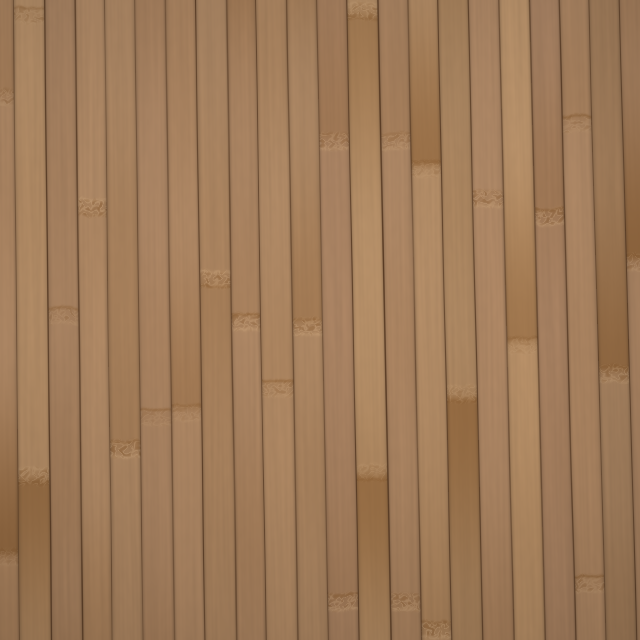
Write a WebGL 1 fragment shader that draws this texture.

```glsl
precision highp float;
// Bamboo slat panel: narrow, slightly leaning vertical strips parted by dark seams.
// Each strip gets a hashed tint, stretched gradient-noise grain, and growth nodes
// spaced along it with a scribbled band and a honey-brown stain on one side.

uniform vec2 u_resolution;

#define PITCH_TOP 0.0473
#define PITCH_BOTTOM 0.0482
#define SEAM_HALF_WIDTH 0.0009
#define NODE_SPACING 0.72
#define NODE_HALF_HEIGHT 0.015
#define GRAIN_STRENGTH 0.055
#define ROSY_TAN vec3(0.635, 0.490, 0.375)
#define PALE_HONEY vec3(0.690, 0.546, 0.395)
#define STAIN_BROWN vec3(0.520, 0.355, 0.195)
#define SEAM_BROWN vec3(0.330, 0.220, 0.135)
#define NODE_LIGHT vec3(0.760, 0.620, 0.470)

vec2 hash2(vec2 p) {
  vec3 q = fract(p.xyx * vec3(0.1031, 0.1030, 0.0973));
  q += dot(q, q.yzx + 33.33);
  return fract((q.xx + q.yz) * q.zy);
}

float cornerSlope(vec2 cell, vec2 offset) {
  return dot(hash2(cell) * 2.0 - 1.0, offset);
}

// Gradient noise, roughly -0.7 to 0.7
float noise(vec2 p) {
  vec2 i = floor(p), f = fract(p);
  vec2 w = f * f * f * (f * (f * 6.0 - 15.0) + 10.0);
  vec2 e = vec2(1.0, 0.0);
  return mix(mix(cornerSlope(i, f), cornerSlope(i + e.xy, f - e.xy), w.x),
             mix(cornerSlope(i + e.yx, f - e.yx), cornerSlope(i + e.xx, f - e.xx), w.x), w.y);
}

float bell(float x, float width) {
  return exp(-x * x / (width * width));
}

// Long fibres: coarse bands, fine streaks and a faint mottle
float grain(vec2 p, float strip) {
  float shift = strip * 17.3;
  return 0.6 * noise(vec2(p.x * 75.0 + shift, p.y * 1.6 + shift))
       + 0.8 * noise(vec2(p.x * 210.0 + shift, p.y * 5.0))
       + 0.3 * noise(vec2(p.x * 110.0, p.y * 45.0 + shift));
}

// Stain and growth mark of the node nearest to this height
vec3 addNode(vec3 wood, float across, float y, float strip) {
  float along = y / NODE_SPACING + hash2(vec2(strip, 41.0)).x;
  vec2 rnd = hash2(vec2(strip * 3.0 + 5.0, floor(along) + 70.0));
  vec2 look = hash2(vec2(strip + 90.0, floor(along) + 13.0));
  float dy = (fract(along) - 0.5) * NODE_SPACING;

  // The stain is strongest at the node and fades along one side
  float side = rnd.x < 0.5 ? -1.0 : 1.0;
  float stain = smoothstep(-0.004, 0.012, dy * side)
              * (1.0 - smoothstep(0.0, 0.34, abs(dy))) * rnd.y * rnd.y;
  wood = mix(wood, STAIN_BROWN, 0.75 * stain);

  // Scribbled band between two uneven lips
  float strength = mix(0.35, 1.0, look.x);
  float bend = dy + 0.006 * noise(vec2(across * 3.0 + strip * 9.0, rnd.x * 50.0));
  float band = 1.0 - smoothstep(0.6 * NODE_HALF_HEIGHT, 1.2 * NODE_HALF_HEIGHT, abs(bend));
  vec2 q = vec2(across * 6.0 + strip * 11.0, bend * 150.0 + rnd.y * 40.0);
  float scribble = noise(q + noise(q * 0.7));
  float curl = 1.0 - smoothstep(0.0, 0.16, abs(scribble));
  wood = mix(wood, STAIN_BROWN, band * strength * (0.18 + 0.4 * smoothstep(0.0, 0.4, scribble)));
  wood = mix(wood, NODE_LIGHT, 0.4 * band * strength * curl);
  float lip = bell(bend - side * 0.75 * NODE_HALF_HEIGHT, 0.0025);
  float rim = bell(bend + side * 0.8 * NODE_HALF_HEIGHT, 0.003);
  wood = mix(wood, STAIN_BROWN, 0.55 * lip * look.y);
  return mix(wood, NODE_LIGHT, 0.35 * rim * strength);
}

void main() {
  vec2 p = gl_FragCoord.xy / u_resolution.y;
  float pixel = 1.0 / u_resolution.y;

  // Leaning, slightly fanned strips with irregular seams
  float down = 1.0 - p.y;
  float pitch = mix(PITCH_TOP, PITCH_BOTTOM, down);
  float s = (p.x - mix(0.022, 0.0315, down)) / pitch;
  float seam = floor(s + 0.5);
  vec2 seamRnd = hash2(vec2(seam + 30.0, 8.0));
  float fromSeam = s - seam - 0.05 * (seamRnd.x - 0.5)
                 - 0.03 * noise(vec2(seam * 7.3, p.y * 3.0));
  float strip = seam - (fromSeam < 0.0 ? 1.0 : 0.0);
  float across = s - strip;

  // Strip tint, drifting tone and fibres
  vec2 tint = hash2(vec2(strip + 50.0, 3.0));
  vec3 wood = mix(ROSY_TAN, PALE_HONEY, tint.x) * mix(0.95, 1.04, tint.y);
  float drift = noise(vec2(strip * 5.7, p.y * 2.5));
  wood = mix(wood, STAIN_BROWN, 0.16 * smoothstep(-0.2, 0.6, drift) + 0.10 * down * down);
  wood *= 1.0 + GRAIN_STRENGTH * grain(vec2(across * pitch, p.y), strip);
  wood = addNode(wood, across, p.y, strip);

  // Rounded strip edges, then the dark gap of varying depth
  float gap = abs(fromSeam) * pitch;
  wood *= 1.0 - 0.13 * bell(gap, 0.0035);
  float depth = mix(0.5, 0.9, seamRnd.y) + 0.3 * noise(vec2(seam * 3.1, p.y * 6.0));
  float halfWidth = SEAM_HALF_WIDTH * mix(0.75, 1.3, seamRnd.x);
  float line = 1.0 - smoothstep(halfWidth - 0.7 * pixel, halfWidth + 0.7 * pixel, gap);
  wood = mix(wood, SEAM_BROWN, clamp(depth, 0.0, 1.0) * line);

  // Soft light, brightest a little above the centre
  vec2 c = gl_FragCoord.xy / u_resolution - vec2(0.5, 0.56);
  gl_FragColor = vec4(wood * (1.06 - 0.34 * dot(c, c)), 1.0);
}
```
